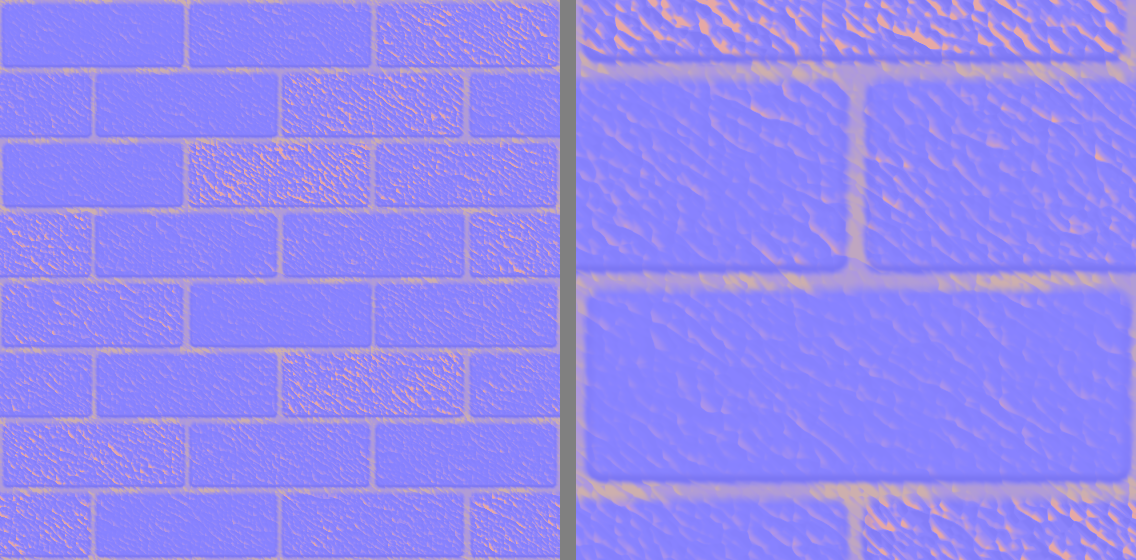
Left, the full canvas; right, a detail of the centre.
A Shadertoy shader for this texture map:

```glsl
#define GRID vec2(3.0, 8.0)
#define INSET vec2(0.0045, 0.0048)
#define CORNER 0.009
#define SIZE_JITTER 0.0035
#define GRAIN_GAIN 2.3
#define FLAT_BLUE vec3(0.53, 0.51, 1.0)
#define DEEP_BLUE vec3(0.48, 0.46, 0.95)
#define LILAC vec3(0.66, 0.57, 0.93)
#define PEACH vec3(0.90, 0.66, 0.65)
#define MORTAR vec3(0.69, 0.61, 0.84)
#define SAND vec3(0.84, 0.71, 0.63)

const float TAU = 6.2831853;

// Surface roughness per brick, three per course from the bottom up
const float ROUGHNESS[24] = float[24](
    0.60, 0.15, 0.35,  0.60, 0.30, 0.20,
    0.35, 0.20, 0.80,  0.40, 0.08, 0.30,
    0.65, 0.20, 0.30,  0.10, 1.00, 0.55,
    0.25, 0.10, 0.70,  0.05, 0.15, 0.65);

vec2 hash22(vec2 p) {
    vec3 q = fract(p.xyx * vec3(0.1031, 0.1030, 0.0973));
    q += dot(q, q.yzx + 33.33);
    return fract((q.xx + q.yz) * q.zy);
}

// Slope of a smooth cellular height field that wraps after "period" cells
vec2 cellularSlope(vec2 p, vec2 period) {
    vec2 cell = floor(p), f = p - cell, sum = vec2(0.0);
    float total = 0.0;
    for (int y = -1; y <= 1; y++)
    for (int x = -1; x <= 1; x++) {
        vec2 o = vec2(x, y);
        vec2 d = o + hash22(mod(cell + o, period)) - f;
        float w = exp(-9.0 * dot(d, d));
        sum += w * d;
        total += w;
    }
    return sum / total;
}

// Slow tiling variation from layered sines, about -1 to 1
float patches(vec2 p) {
    vec2 a = p * TAU;
    return 0.40 * sin(7.0 * a.x + 2.0 * sin(5.0 * a.y))
         + 0.35 * sin(11.0 * a.y - 6.0 * a.x + 1.7)
         + 0.25 * sin(23.0 * a.x + 13.0 * a.y + sin(9.0 * a.x));
}

float roundedBox(vec2 p, vec2 halfSize, float radius) {
    vec2 q = abs(p) - halfSize + radius;
    return length(max(q, 0.0)) + min(max(q.x, q.y), 0.0) - radius;
}

void mainImage(out vec4 fragColor, in vec2 fragCoord) {
    vec2 uv = fragCoord / iResolution.xy;
    float pixel = 1.0 / min(iResolution.x, iResolution.y);

    // Running bond: every other course moves by half a brick
    vec2 g = uv * GRID;
    float course = floor(g.y);
    g.x += 0.5 * (1.0 - mod(course, 2.0));
    vec2 id = vec2(mod(floor(g.x), GRID.x), course);
    vec2 local = (fract(g) - 0.5) / GRID;

    // Fine grain, slanted streaks over small pits
    vec2 bend = 0.004 * sin(TAU * (uv.yx * vec2(9.0, 7.0) + uv * 4.0));
    vec2 q = uv + bend;
    vec2 streakPeriod = vec2(88.0, 74.0);
    vec2 streaks = cellularSlope(vec2(q.x + q.y, q.y) * streakPeriod, streakPeriod);
    vec2 pits = cellularSlope(uv * 140.0, vec2(140.0));
    float grain = dot(streaks * 0.65 + pits * 0.55, vec2(0.85, 0.5));
    float patchy = patches(uv);

    // Brick outline with slight differences in size and a worn edge
    vec2 jitter = hash22(id + 17.0) - 0.5;
    vec2 halfSize = 0.5 / GRID - INSET - vec2(abs(jitter.y) * SIZE_JITTER, 0.0);
    float d = roundedBox(local - vec2(jitter.x * SIZE_JITTER, 0.0), halfSize, CORNER);
    d += 0.0012 * grain + 0.0004 * patchy;

    // Brick face: steeper slopes turn from blue through lilac to peach
    float rough = ROUGHNESS[int(id.y) * 3 + int(id.x)];
    float amount = (0.2 + 0.95 * rough) * (1.0 + 0.35 * patchy);
    float steep = amount * (0.13 + GRAIN_GAIN * max(grain, 0.0));
    vec3 color = mix(FLAT_BLUE, LILAC, smoothstep(0.0, 0.5, steep));
    color = mix(color, PEACH, smoothstep(0.42, 1.05, steep));
    color = mix(color, DEEP_BLUE, 0.5 * amount * smoothstep(0.05, 0.35, -grain));

    // Bevel: dark lower lip, faint rim on the other sides
    float lower = 1.0 - smoothstep(-0.057, -0.047, local.y);
    float upper = smoothstep(0.045, 0.056, local.y);
    float rim = 1.0 - smoothstep(0.0, 0.005, abs(d + 0.002));
    color = mix(color, DEEP_BLUE, rim * mix(0.3, 0.9, lower) * (1.0 - upper));

    // Mortar, softer along the upper side of each brick, with sandy spots
    float joint = smoothstep(mix(-0.001, -0.005, upper) - pixel, 0.003 + pixel, d);
    float sandy = smoothstep(-0.1, 0.8, patchy + 1.6 * grain);
    float level = smoothstep(0.050, 0.058, abs(local.y));
    vec3 mortar = mix(MORTAR, SAND, sandy * mix(0.4, 0.75, level));
    mortar = mix(mortar, LILAC, 0.4 * smoothstep(0.0, 0.3, -grain));
    color = mix(color, mortar, joint);

    fragColor = vec4(color, 1.0);
}
```
